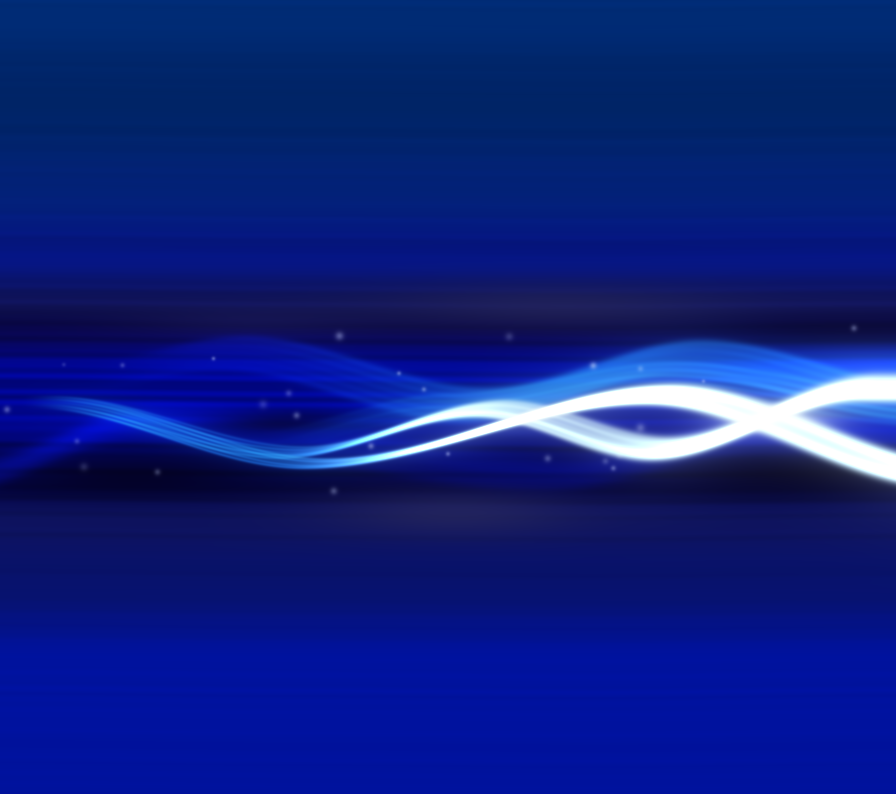
A Shadertoy shader for this background:

```glsl
// Glowing strands of light weaving across a deep blue, softly streaked field.
// Each strand is a bundle of thin fibres following eased curves through knots;
// the field is a vertical gradient with elliptical glows, shadows and sparks.

const vec3 SKY_BLUE = vec3(0.10, 0.45, 0.90);
const vec3 ICE_WHITE = vec3(0.80, 0.93, 1.00);
const vec3 DEEP_BLUE = vec3(0.01, 0.06, 0.65);
const vec3 HAZE = vec3(0.17, 0.17, 0.36);
const vec3 SHADOW = vec3(0.015, 0.005, 0.10);

float hash(float n) {
    return fract(sin(n * 127.1) * 43758.5453);
}

// Smooth one-dimensional noise.
float noise(float t) {
    float cell = floor(t);
    return mix(hash(cell), hash(cell + 1.0), smoothstep(0.0, 1.0, t - cell));
}

float softEllipse(vec2 p, vec2 centre, vec2 radius) {
    vec2 q = (p - centre) / radius;
    return exp(-dot(q, q));
}

vec3 screenBlend(vec3 base, vec3 light) {
    return 1.0 - (1.0 - base) * (1.0 - clamp(light, 0.0, 1.0));
}

// Eased curve through five knots.
float knotCurve(float x, float kx[5], float ky[5]) {
    float y = ky[0];
    for (int i = 0; i < 4; i++) {
        y += (ky[i + 1] - ky[i]) * smoothstep(kx[i], kx[i + 1], x);
    }
    return y;
}

// Brightness of a bundle of five fibres fanned around a curve.
float strand(vec2 p, float kx[5], float ky[5], float spread, float width, float seed) {
    float light = 0.0;
    for (int i = 0; i < 5; i++) {
        float k = float(i) / 4.0 - 0.5;
        float d = p.y - knotCurve(p.x - k * 0.025, kx, ky) - k * spread;
        float strength = 0.3 + 0.6 * hash(seed + float(i));
        light += strength * (exp(-d * d / (width * width)) + 0.10 * exp(-abs(d) / (width * 4.0)));
    }
    return light;
}

// Vertical gradient from bottom to top.
vec3 backdrop(float y) {
    vec3 c = vec3(0.00, 0.07, 0.62);
    c = mix(c, vec3(0.03, 0.07, 0.42), smoothstep(0.16, 0.27, y));
    c = mix(c, vec3(0.05, 0.07, 0.36), smoothstep(0.27, 0.34, y));
    c = mix(c, vec3(0.01, 0.01, 0.21), smoothstep(0.345, 0.39, y));
    c = mix(c, vec3(0.00, 0.02, 0.56), smoothstep(0.40, 0.49, y));
    c = mix(c, vec3(0.03, 0.02, 0.29), smoothstep(0.53, 0.585, y));
    c = mix(c, vec3(0.06, 0.07, 0.33), smoothstep(0.585, 0.62, y));
    c = mix(c, vec3(0.02, 0.08, 0.50), smoothstep(0.61, 0.68, y));
    c = mix(c, vec3(0.01, 0.13, 0.48), smoothstep(0.68, 0.76, y));
    c = mix(c, vec3(0.00, 0.14, 0.40), smoothstep(0.74, 0.87, y));
    return mix(c, vec3(0.00, 0.17, 0.46), smoothstep(0.88, 1.0, y));
}

// Small round sparks scattered along the central band.
float sparks(vec2 p, float aspect) {
    float light = 0.0;
    for (int i = 0; i < 26; i++) {
        float n = float(i) + 3.0;
        vec2 centre = vec2(hash(n), mix(0.38, 0.59, hash(n + 40.7)));
        vec2 d = (p - centre) * vec2(aspect, 1.0);
        float radius = mix(0.0025, 0.0055, hash(n + 80.3));
        light += mix(0.15, 0.5, hash(n + 11.9)) * exp(-dot(d, d) / (radius * radius));
    }
    return light;
}

void mainImage(out vec4 fragColor, in vec2 fragCoord) {
    vec2 p = fragCoord / iResolution.xy;
    float x = p.x;
    vec3 col = backdrop(p.y);

    // Horizontal streaks, strongest near the middle.
    float band = exp(-pow((p.y - 0.49) / 0.14, 2.0));
    float streak = noise(p.y * 150.0 + 2.0 * noise(x * 3.0)) - 0.5;
    col *= 1.0 + streak * (0.05 + 0.35 * band);

    // Hazy glows and dark hollows.
    col = mix(col, HAZE, 0.55 * softEllipse(p, vec2(0.62, 0.612), vec2(0.20, 0.030)));
    col = mix(col, HAZE, 0.65 * softEllipse(p, vec2(0.51, 0.355), vec2(0.15, 0.030)));
    col = mix(col, HAZE, 0.30 * softEllipse(p, vec2(0.28, 0.595), vec2(0.15, 0.020)));
    col = mix(col, SHADOW, 0.95 * softEllipse(p, vec2(0.305, 0.465), vec2(0.09, 0.016)));
    col = mix(col, SHADOW, 0.90 * softEllipse(p, vec2(0.92, 0.405), vec2(0.17, 0.025)));
    col = mix(col, SHADOW, 0.60 * softEllipse(p, vec2(0.15, 0.400), vec2(0.12, 0.020)));
    col = mix(col, SHADOW, 0.50 * softEllipse(p, vec2(0.95, 0.580), vec2(0.18, 0.018)));

    // Broad blue ribbons behind the bright strands.
    float lowX[5] = float[5](-0.05, 0.17, 0.62, 0.87, 1.1);
    float lowY[5] = float[5](0.400, 0.470, 0.405, 0.455, 0.45);
    float highX[5] = float[5](0.06, 0.26, 0.53, 0.77, 1.04);
    float highY[5] = float[5](0.520, 0.555, 0.490, 0.550, 0.490);
    float midX[5] = float[5](0.00, 0.25, 0.49, 0.74, 1.05);
    float midY[5] = float[5](0.500, 0.435, 0.487, 0.527, 0.480);
    col += DEEP_BLUE * 0.28 * strand(p, lowX, lowY, 0.035, 0.009, 5.0);
    float rise = smoothstep(0.25, 0.60, x);
    float highLight = strand(p, highX, highY, 0.035, 0.006, 12.0) * smoothstep(0.08, 0.30, x);
    col = screenBlend(col, mix(DEEP_BLUE * 0.5, SKY_BLUE * 0.55, rise) * highLight);
    col = screenBlend(col, SKY_BLUE * 0.55 * rise * strand(p, midX, midY, 0.030, 0.004, 21.0));
    col += SKY_BLUE * 0.55 * softEllipse(p, vec2(1.02, 0.530), vec2(0.20, 0.030));

    // Two bright strands that cross and thicken to the right.
    float mainX[5] = float[5](0.05, 0.326, 0.547, 0.736, 0.97);
    float mainY[5] = float[5](0.493, 0.430, 0.485, 0.435, 0.512);
    float crossX[5] = float[5](0.04, 0.352, 0.736, 1.07, 1.3);
    float crossY[5] = float[5](0.495, 0.416, 0.503, 0.400, 0.45);
    float grow = smoothstep(0.30, 0.95, x);
    float width = mix(0.0022, 0.0072, grow);
    float spread = mix(0.013, 0.026, grow);
    vec3 tint = mix(SKY_BLUE, ICE_WHITE, smoothstep(0.28, 0.60, x));
    float power = smoothstep(0.02, 0.16, x) * mix(0.65, 1.0, rise);
    col = screenBlend(col, tint * power * strand(p, mainX, mainY, spread, width, 33.0));
    col = screenBlend(col, tint * power * strand(p, crossX, crossY, spread * 0.8, width, 47.0));
    col = screenBlend(col, ICE_WHITE * 0.7 * softEllipse(p, vec2(0.87, 0.473), vec2(0.06, 0.017)));

    col = screenBlend(col, vec3(0.75, 0.80, 1.0) * sparks(p, iResolution.x / iResolution.y));
    fragColor = vec4(clamp(col, 0.0, 1.0), 1.0);
}
```
